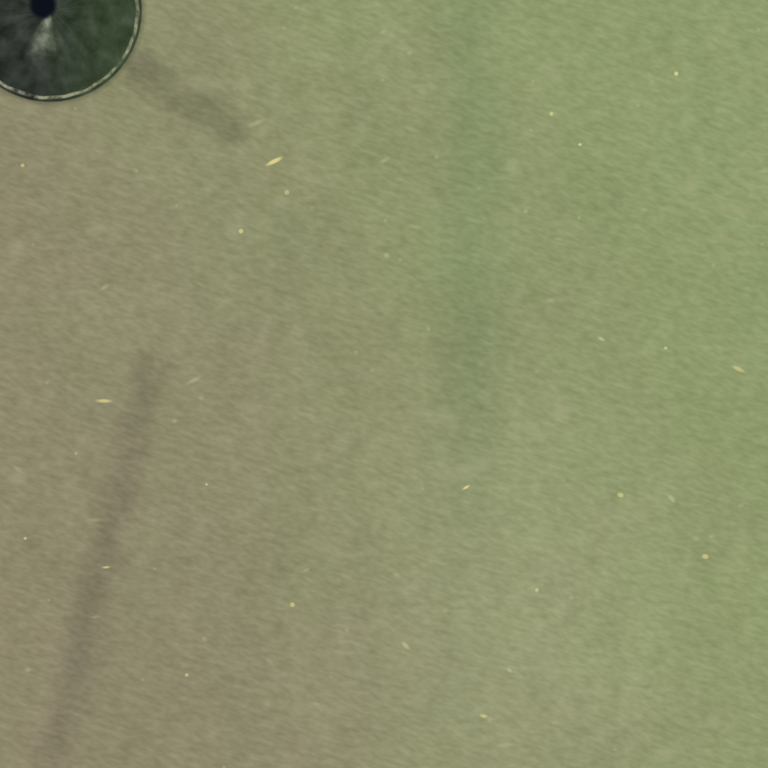
Reproduce this texture procedurally as a WebGL 2 fragment shader.

```glsl
#version 300 es
precision highp float;
// Worn olive ground with faint streaks, pale specks, dark scuffs and a dark disc in the corner.
uniform vec2 u_resolution;
out vec4 fragColor;

vec2 hash2(vec2 cell) {
    uvec2 n = uvec2(ivec2(cell) + 4096);
    uint h = n.x * 1597334677u ^ n.y * 3812015801u;
    h = (h ^ (h >> 15u)) * 2246822519u;
    h ^= h >> 13u;
    uint k = h * 3266489917u;
    k ^= k >> 16u;
    return vec2(h & 65535u, k & 65535u) / 65535.0;
}

float cornerSlope(vec2 cell, vec2 offset) {
    float angle = 6.2832 * hash2(cell).x;
    return dot(vec2(cos(angle), sin(angle)), offset);
}

float gradientNoise(vec2 p) {
    vec2 i = floor(p), f = p - i;
    vec2 w = f * f * f * (f * (f * 6.0 - 15.0) + 10.0);
    vec2 e = vec2(1, 0);
    return mix(mix(cornerSlope(i, f), cornerSlope(i + e, f - e), w.x),
               mix(cornerSlope(i + e.yx, f - e.yx), cornerSlope(i + 1.0, f - 1.0), w.x), w.y);
}

float fbm(vec2 p) {
    float sum = 0.0, gain = 1.0;
    for (int octave = 0; octave < 4; octave++) {
        sum += gain * gradientNoise(p);
        p = mat2(1.6, 1.2, -1.2, 1.6) * p + 17.3;
        gain *= 0.55;
    }
    return sum;
}

float segmentDistance(vec2 p, vec2 a, vec2 b) {
    vec2 ab = b - a;
    return length(p - a - ab * clamp(dot(p - a, ab) / dot(ab, ab), 0.0, 1.0));
}

// Scattered elongated spots: cells per side, share of filled cells, spot radius, edge softness.
float spots(vec2 p, float cells, float share, float radius, float softness) {
    float cover = 0.0;
    vec2 home = floor(p * cells);
    for (int k = 0; k < 9; k++) {
        vec2 cell = home + vec2(k % 3, k / 3) - 1.0;
        vec2 pick = hash2(cell + 311.0), shape = hash2(cell + 723.0);
        vec2 d = p - (cell + hash2(cell + 97.0)) / cells;
        float angle = (shape.x - 0.6) * 1.4;
        d = mat2(cos(angle), -sin(angle), sin(angle), cos(angle)) * d;
        d.x /= 1.0 + 3.0 * pow(shape.y, 4.0);
        float size = radius * (0.5 + 0.7 * pick.y);
        float spot = 1.0 - smoothstep(size - softness, size + softness, length(d));
        cover = max(cover, spot * step(pick.x, share) * (0.4 + 0.6 * shape.x));
    }
    return cover;
}

vec3 groundColor(vec2 p) {
    // Broad drift from tan on the left to green at the upper right
    float patches = fbm(p * 4.5 + 3.0);
    float green = smoothstep(0.1, 1.35, p.x + 0.45 * p.y + 0.16 * patches);
    vec3 color = mix(vec3(0.555, 0.53, 0.425), vec3(0.56, 0.61, 0.425), green);
    color += 0.035 * smoothstep(0.35, 0.0, length((p - vec2(0.67, 0.18)) * vec2(1.0, 0.8)));
    color += vec3(0.022, 0.018, 0.018) * fbm(p * vec2(9.0, 6.0) + 40.0);
    color -= vec3(0.03, 0.015, 0.015) * smoothstep(0.07, 0.0, abs(p.x - 0.61)) * smoothstep(0.2, 0.5, p.y);

    // Fine slanted fibres and grain
    vec2 fibre = mat2(0.95, 0.31, -0.31, 0.95) * p;
    color += 0.042 * gradientNoise(fibre * vec2(50.0, 140.0));
    color += 0.030 * gradientNoise(fibre * vec2(110.0, 240.0) + 9.0);
    color += 0.020 * fbm(p * 32.0);

    // Dark scuffs with wavering edges
    vec2 q = p + 0.012 * vec2(fbm(p * 18.0), fbm(p * 18.0 + 50.0));
    float slanted = segmentDistance(q, vec2(0.18, 0.91), vec2(0.30, 0.83));
    float tall = min(segmentDistance(q, vec2(0.195, 0.52), vec2(0.15, 0.34)),
                     segmentDistance(q, vec2(0.15, 0.34), vec2(0.07, 0.02)));
    float scuff = smoothstep(0.036, 0.004, slanted) + 0.75 * smoothstep(0.038, 0.0, tall);
    color -= vec3(0.085, 0.09, 0.06) * scuff * (0.75 + 0.5 * fbm(p * 14.0));

    // Soft pale smudges, then small bright specks
    color = mix(color, vec3(0.66, 0.66, 0.53), 0.45 * spots(p, 11.0, 0.3, 0.009, 0.008));
    color = mix(color, vec3(0.71, 0.70, 0.54), 0.6 * spots(p + 0.37, 24.0, 0.12, 0.0025, 0.002));
    return mix(color, vec3(0.87, 0.82, 0.56), spots(p + 0.71, 14.0, 0.12, 0.0026, 0.0014));
}

vec3 discColor(vec2 d, float radius) {
    float angle = atan(d.y, d.x);
    float mottle = fbm(d * 40.0);
    vec3 color = mix(vec3(0.19, 0.21, 0.19), vec3(0.23, 0.28, 0.20), smoothstep(-0.04, 0.08, d.x));
    color += 0.07 * mottle + 0.05 * gradientNoise(vec2(angle * 7.0, radius * 25.0));
    // Pale worn wedge below a blackened hub
    float wedge = smoothstep(0.6, 0.1, abs(angle + 1.75)) * smoothstep(0.085, 0.025, radius);
    color += vec3(0.24, 0.24, 0.20) * wedge * (0.8 + mottle);
    color = mix(color, vec3(0.05, 0.07, 0.10), smoothstep(0.021, 0.012, length(d + vec2(0.009, -0.006))));
    // Chipped light rim
    float rim = smoothstep(0.0035, 0.0008, abs(radius - 0.114 - 0.002 * gradientNoise(d * 45.0)));
    return mix(color, vec3(0.60, 0.60, 0.49), rim * clamp(0.65 + fbm(d * 60.0), 0.0, 1.0));
}

void main() {
    vec2 p = gl_FragCoord.xy / u_resolution;
    vec2 d = p - vec2(0.065, 0.987);
    float radius = length(d);
    vec3 color = groundColor(p) * mix(0.8, 1.0, smoothstep(0.118, 0.128, radius));
    color = mix(discColor(d, radius), color, smoothstep(0.118, 0.121, radius));
    fragColor = vec4(clamp(color, 0.0, 1.0), 1.0);
}
```
